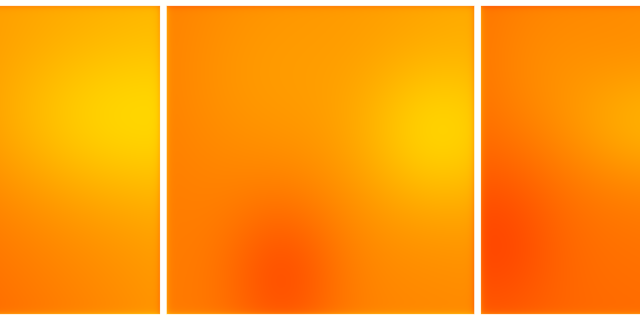
Give the GLSL for this background, as a WebGL 1 fragment shader.

```glsl
precision highp float;
uniform vec2 u_resolution;

const float PITCH = 0.982;
const float FIRST_CELL = 0.5105;
const vec2 MARGIN = vec2(0.0105, 0.0185);
const vec2 PANEL_SIZE = vec2(0.961, 0.963);
const vec3 PAPER = vec3(1.0, 1.0, 0.99);

// Warmth is the green level: low is red-orange, high is yellow.
float cornerBlend(vec2 uv, float bl, float br, float tl, float tr) {
  return mix(mix(bl, br, uv.x), mix(tl, tr, uv.x), uv.y);
}

float glow(vec2 uv, vec2 centre, vec2 radius) {
  vec2 d = (uv - centre) / radius;
  return exp(-dot(d, d));
}

float leftWarmth(vec2 uv) {
  return cornerBlend(uv, 0.30, 0.58, 0.54, 0.70)
    + 0.20 * glow(uv, vec2(0.85, 0.62), vec2(0.45, 0.27));
}

float middleWarmth(vec2 uv) {
  return cornerBlend(uv, 0.48, 0.54, 0.50, 0.66)
    + 0.22 * glow(uv, vec2(0.88, 0.58), vec2(0.27, 0.26))
    + 0.06 * glow(uv, vec2(0.30, 0.75), vec2(0.30))
    - 0.18 * glow(uv, vec2(0.38, 0.12), vec2(0.19, 0.26));
}

float rightWarmth(vec2 uv) {
  return cornerBlend(uv, 0.40, 0.44, 0.45, 0.64)
    + 0.17 * glow(uv, vec2(0.56, 0.61), vec2(0.30, 0.20))
    + 0.06 * glow(uv, vec2(0.20, 0.80), vec2(0.25))
    - 0.13 * glow(uv, vec2(0.05, 0.24), vec2(0.20, 0.26));
}

// Light rims at left and bottom, dark rims at right and top.
float bevel(vec2 uv, float width) {
  vec2 nearRim = exp(-max(uv, 0.0) / width);
  vec2 farRim = exp(-max(1.0 - uv, 0.0) / width);
  return nearRim.x + nearRim.y - farRim.x - farRim.y;
}

float boxDistance(vec2 p, vec2 halfSize) {
  vec2 d = abs(p) - halfSize;
  return length(max(d, 0.0)) + min(max(d.x, d.y), 0.0);
}

void main() {
  vec2 p = gl_FragCoord.xy / u_resolution * vec2(2.0, 1.0);

  // Repeat square panels across the canvas.
  float shifted = p.x - FIRST_CELL;
  float cell = floor(shifted / PITCH);
  vec2 uv = (vec2(shifted - cell * PITCH, p.y) - MARGIN) / PANEL_SIZE;

  // Shade the panel.
  float warmth = cell < 0.0 ? leftWarmth(uv)
    : (cell < 1.0 ? middleWarmth(uv) : rightWarmth(uv));
  warmth += 0.13 * bevel(uv, 0.008);
  vec3 panel = vec3(1.0, clamp(warmth, 0.0, 1.0), 0.0);

  // Cut smooth gaps between panels.
  float edge = boxDistance((uv - 0.5) * PANEL_SIZE, PANEL_SIZE * 0.5);
  float soft = max(0.75 / u_resolution.y, 0.0015);
  float gap = smoothstep(-soft, soft, edge);
  gl_FragColor = vec4(mix(panel, PAPER, gap), 1.0);
}
```
